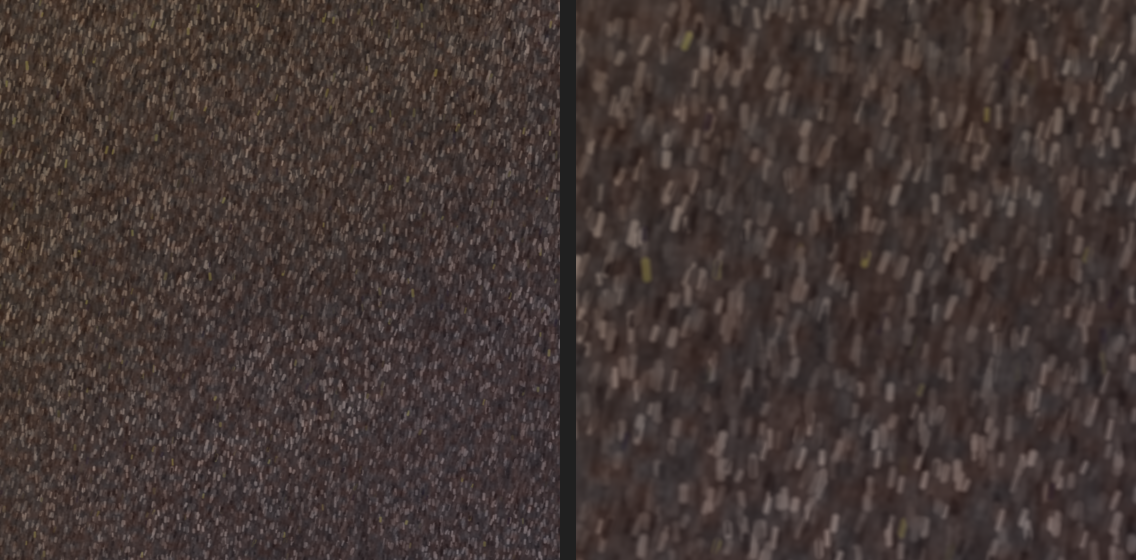
Left, the full canvas; right, a detail of the centre.
Write a Shadertoy shader that draws this texture.

```glsl
// Dark brown carpet with short, soft, slightly leaning vertical flecks.
#define CELL vec2(0.0125, 0.0190)
#define LAYERS 4
#define DENSITY 0.72
#define SOFTNESS 0.0021
#define GRAIN 0.075
#define WARM_PILE vec3(0.243, 0.194, 0.165)
#define COOL_PILE vec3(0.226, 0.186, 0.193)
#define WARM_FLECK vec3(0.270, 0.245, 0.205)
#define COOL_FLECK vec3(0.245, 0.235, 0.235)
#define OLIVE_FLECK vec3(0.240, 0.240, 0.090)

float hash(vec2 p) {
    return fract(sin(dot(p, vec2(127.1, 311.7))) * 43758.5453);
}

float noise(vec2 p) {
    vec2 cell = floor(p), f = fract(p);
    f = f * f * (3.0 - 2.0 * f);
    return mix(mix(hash(cell), hash(cell + vec2(1, 0)), f.x),
               mix(hash(cell + vec2(0, 1)), hash(cell + vec2(1, 1)), f.x), f.y);
}

// Distance to a rounded stroke centred at the origin
float strokeDistance(vec2 p, vec2 halfAxis, float radius) {
    float along = clamp(dot(p, halfAxis) / dot(halfAxis, halfAxis), -1.0, 1.0);
    return length(p - halfAxis * along) - radius;
}

// Lay one grid of jittered flecks over the colour
vec3 addFlecks(vec3 color, vec2 p, float seed, vec3 pile, vec3 fleckTint, float soft) {
    vec2 home = floor(p / CELL);
    for (int y = -1; y <= 1; y++)
    for (int x = -1; x <= 1; x++) {
        vec2 id = home + vec2(x, y);
        vec2 key = id + seed * 17.3;
        if (hash(key) > DENSITY) continue;

        vec2 jitter = vec2(hash(key + 3.1), hash(key + 5.7));
        vec2 center = (id + jitter) * CELL;
        float lean = mix(-0.12, 0.45, hash(key + 8.3));
        float reach = mix(0.0020, 0.0060, hash(key + 11.9)) * mix(0.75, 1.1, p.y);
        float radius = mix(0.0015, 0.0027, hash(key + 14.2));
        float d = strokeDistance(p - center, reach * vec2(sin(lean), cos(lean)), radius);

        // Mostly faint, sometimes pale, a few darker than the pile
        float pick = hash(key + 19.6);
        float gain = pick < 0.15 ? -0.18 : mix(0.08, 1.0, pow(pick, 2.2));
        vec3 tint = mix(fleckTint, OLIVE_FLECK, step(0.96, hash(key + 23.4)));
        float mask = 1.0 - smoothstep(-soft, soft, d);
        color = mix(color, pile + gain * tint, mask * 0.88);
    }
    return color;
}

void mainImage(out vec4 fragColor, in vec2 fragCoord) {
    vec2 p = fragCoord / iResolution.y;
    float soft = max(SOFTNESS, 0.8 / iResolution.y);

    // Warm light at upper left fading to cool at lower right
    float coolness = smoothstep(-0.45, 0.75, p.x * 0.7 - p.y * 0.8 + 0.22
                                + 0.25 * (noise(p * 5.0) - 0.5));
    vec3 pile = mix(WARM_PILE, COOL_PILE, coolness);
    vec3 fleckTint = mix(WARM_FLECK, COOL_FLECK, coolness);
    fleckTint *= 0.75 + 0.5 * noise(p * 13.0 + 4.0);

    // Flecks
    vec3 color = pile;
    for (int i = 0; i < LAYERS; i++) {
        float layer = float(i);
        vec2 offset = CELL * vec2(0.37, 0.61) * layer;
        color = addFlecks(color, p + offset, layer + 1.0, pile, fleckTint, soft);
    }

    // Fine vertical fibre, colour mottling and broad shading
    vec2 fibre = vec2(p.x - 0.17 * p.y, p.y);
    color += GRAIN * (noise(fibre * vec2(230.0, 85.0)) - 0.5);
    color += 0.035 * (noise(p * 260.0 + 31.0) - 0.5);
    color += vec3(0.014, -0.004, -0.012) * (noise(p * 75.0 + 9.0) * 2.0 - 1.0);
    color *= 0.95 + 0.10 * noise(p * 4.0 + 20.0);

    fragColor = vec4(clamp(color, 0.0, 1.0), 1.0);
}
```
